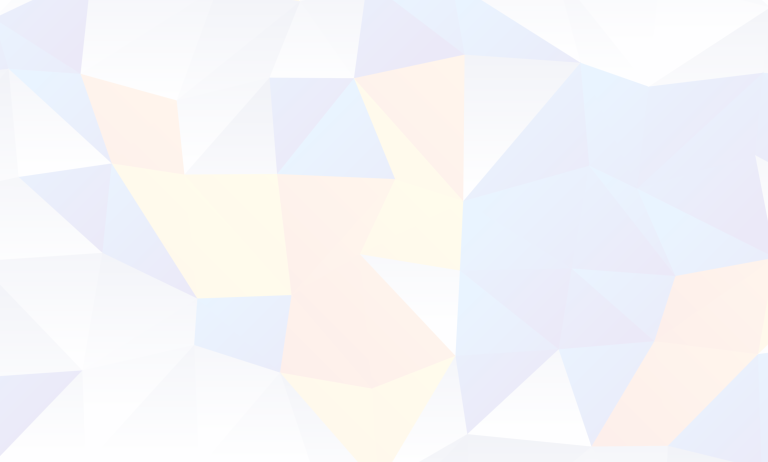
Give the GLSL for this background, as a Shadertoy shader.

```glsl
// Pale low-poly background: white, ice-blue and peach facets with soft gradients.

const float CELL = 0.205;         // mesh spacing, in canvas heights
const float JITTER = 0.34;        // vertex shift in cells; below 0.35 no facet folds over
const float TONE_SPREAD = 0.65;   // random tone difference between facets
const float CREAM_SHARE = 0.4;    // part of the warm facets that are cream

const vec3 GREY_WHITE = vec3(0.948, 0.953, 0.972);
const vec3 PURE_WHITE = vec3(0.998, 0.998, 1.0);
const vec3 ICE_BLUE = vec3(0.915, 0.958, 1.0);
const vec3 LAVENDER = vec3(0.922, 0.915, 0.972);
const vec3 PEACH = vec3(1.0, 0.960, 0.925);
const vec3 ROSE = vec3(0.992, 0.937, 0.922);
const vec3 CREAM = vec3(1.0, 0.990, 0.925);
const vec3 SAND = vec3(1.0, 0.972, 0.925);

float hash(vec2 p) {
    return fract(sin(dot(p, vec2(127.1, 311.7))) * 43758.5453);
}

// Grid corner moved to a random point of a disc
vec2 meshVertex(vec2 id) {
    float angle = 6.2832 * hash(id + 3.7);
    float radius = JITTER * sqrt(hash(id + 19.3));
    return (id + radius * vec2(cos(angle), sin(angle))) * CELL;
}

float capsule(vec2 p, vec2 a, vec2 b, float radius) {
    vec2 ab = b - a;
    float t = clamp(dot(p - a, ab) / dot(ab, ab), 0.0, 1.0);
    return length(p - a - ab * t) - radius;
}

// Colour zones: negative inside
float warmZone(vec2 p) {
    float d = capsule(p, vec2(0.32, 0.66), vec2(0.72, 0.42), 0.12);
    d = min(d, capsule(p, vec2(0.74, 0.42), vec2(0.80, 0.18), 0.14));
    d = min(d, capsule(p, vec2(0.97, 0.75), vec2(0.85, 0.50), 0.09));
    d = min(d, capsule(p, vec2(1.64, 0.42), vec2(1.38, 0.08), 0.10));
    return min(d, capsule(p, vec2(0.38, 0.99), vec2(0.50, 1.02), 0.08));
}

float blueZone(vec2 p) {
    float d = capsule(p, vec2(1.20, 0.40), vec2(1.42, 0.58), 0.26);
    d = min(d, capsule(p, vec2(1.40, 0.62), vec2(1.67, 0.72), 0.13));
    d = min(d, capsule(p, vec2(0.68, 0.70), vec2(1.02, 0.98), 0.11));
    d = min(d, capsule(p, vec2(0.24, 0.56), vec2(0.52, 0.36), 0.10));
    d = min(d, capsule(p, vec2(0.00, 1.00), vec2(0.10, 0.90), 0.13));
    d = min(d, capsule(p, vec2(0.00, 0.05), vec2(0.02, 0.14), 0.08));
    return min(d, capsule(p, vec2(1.62, 0.00), vec2(1.70, 0.10), 0.10));
}

// Signed distance to an edge, positive on its right
float edgeDistance(vec2 p, vec2 a, vec2 b) {
    vec2 e = normalize(b - a);
    return dot(p - a, vec2(e.y, -e.x));
}

// Gradient of one facet, its family chosen by the zone of its centre
vec3 facetColor(vec2 p, vec2 center, float seed) {
    vec2 q = (p - center) / CELL;
    float tone = 0.5 + (seed - 0.5) * TONE_SPREAD;
    if (warmZone(center) < 0.0) {
        float t = clamp(tone + 0.4 * (q.x + q.y), 0.0, 1.0);
        bool isCream = fract(seed * 17.0) < CREAM_SHARE;
        return isCream ? mix(SAND, CREAM, t) : mix(ROSE, PEACH, t);
    }
    if (blueZone(center) < 0.0) {
        float t = clamp(tone + 0.4 * (q.x - q.y), 0.0, 1.0);
        return mix(ICE_BLUE, LAVENDER, t);
    }
    float t = clamp(tone + 0.1 - 0.65 * q.y, 0.0, 1.0);
    return mix(GREY_WHITE, PURE_WHITE, t);
}

// Adds one counter-clockwise triangle: rgb is weighted colour, a is coverage
void addFacet(inout vec4 sum, vec2 p, vec2 a, vec2 b, vec2 c, float seed, float soft) {
    float d = max(edgeDistance(p, a, b), max(edgeDistance(p, b, c), edgeDistance(p, c, a)));
    float cover = 1.0 - smoothstep(-soft, soft, d);
    if (cover > 0.0) {
        sum += cover * vec4(facetColor(p, (a + b + c) / 3.0, seed), 1.0);
    }
}

void mainImage(out vec4 fragColor, in vec2 fragCoord) {
    vec2 p = fragCoord / iResolution.y;
    float soft = 0.75 / iResolution.y;
    vec2 home = floor(p / CELL);
    vec4 sum = vec4(0.0);

    // Each nearby quad is split along a random diagonal
    for (int y = -1; y <= 1; y++) {
        for (int x = -1; x <= 1; x++) {
            vec2 id = home + vec2(x, y);
            vec2 a = meshVertex(id);
            vec2 b = meshVertex(id + vec2(1.0, 0.0));
            vec2 c = meshVertex(id + vec2(1.0, 1.0));
            vec2 d = meshVertex(id + vec2(0.0, 1.0));
            float seed1 = hash(id + 41.9);
            float seed2 = hash(id + 73.1);
            if (hash(id + 57.3) < 0.5) {
                addFacet(sum, p, a, b, c, seed1, soft);
                addFacet(sum, p, a, c, d, seed2, soft);
            } else {
                addFacet(sum, p, a, b, d, seed1, soft);
                addFacet(sum, p, b, c, d, seed2, soft);
            }
        }
    }
    fragColor = vec4(sum.rgb / max(sum.a, 0.001), 1.0);
}
```
